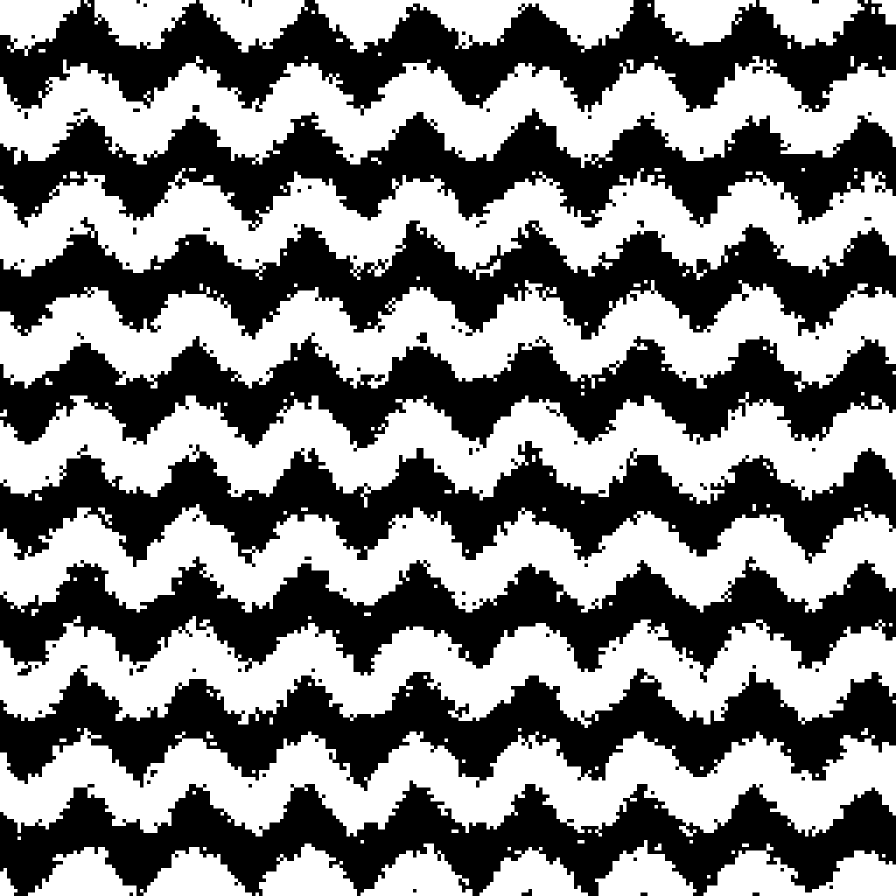
A Shadertoy shader for this pattern:

```glsl
vec2 hash22(vec2 p) {
    vec3 q = fract(p.xyx * vec3(0.1031, 0.1030, 0.0973));
    q += dot(q, q.yzx + 33.33);
    return fract((q.xx + q.yz) * q.zy);
}

// Distance to the nearest scattered point, centred near zero
float cellular(vec2 p) {
    vec2 cell = floor(p), local = fract(p);
    float nearest = 2.0;
    for (int y = -1; y <= 1; y++) {
        for (int x = -1; x <= 1; x++) {
            vec2 offset = vec2(x, y);
            nearest = min(nearest, length(offset + hash22(cell + offset) - local));
        }
    }
    return nearest - 0.46;
}

// 1 inside a ragged wavy band, 0 between bands
float waveBand(vec2 uv) {
    // Coarse square grains give the stepped outline
    vec2 grain = floor(uv * 256.0);
    vec2 center = (grain + 0.5) / 256.0;
    vec2 p = center * 8.0;
    float phase = 6.28318 * p.x;

    // Vertical distance to the nearest wave, wider on the slopes
    float y = p.y + 0.19 * sin(phase);
    float dist = abs(fract(y + 0.5) - 0.5);
    float halfWidth = 0.247 + 0.033 * cos(2.0 * phase);

    // Lumps, chips and single-grain roughness
    float wear = 0.17 * cellular(center * 52.0 + 7.0)
               + 0.11 * cellular(center * 105.0 + 31.0)
               + 0.10 * (hash22(grain + 11.0).x - 0.5);
    return step(dist + wear, halfWidth);
}

void mainImage(out vec4 fragColor, in vec2 fragCoord) {
    // Four samples per pixel smooth the grain edges
    float white = 0.0;
    for (int i = 0; i < 4; i++) {
        vec2 jitter = vec2(i % 2, i / 2) * 0.5 - 0.25;
        white += 0.25 * waveBand((fragCoord + jitter) / iResolution.xy);
    }
    fragColor = vec4(vec3(white), 1.0);
}
```
